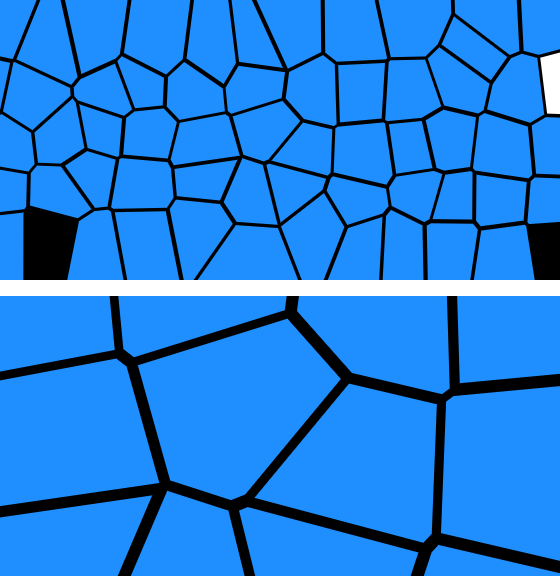
Top, the full canvas; bottom, a detail of the centre.
Give the GLSL for this pattern, as a Shadertoy shader.

```glsl
const vec3 BLUE  = vec3(0.12, 0.56, 1.0);
const vec3 BLACK = vec3(0.0);
const vec3 WHITE = vec3(1.0);

const vec2  GRID_ORIGIN = vec2(0.08, 0.05);   // in canvas heights
const vec2  GRID_STEP   = vec2(0.183, 0.18);
const float LAST_ROW    = 4.0;
const float LAST_COLUMN = 10.0;
const float JITTER      = 0.74;
const int   REACH       = 2;

vec2 hash22(vec2 p) {
    vec3 q = fract((p.xyx + 17.0) * vec3(0.1031, 0.1030, 0.0973));
    q += dot(q, q.yzx + 33.33);
    return fract((q.xx + q.yz) * q.zy);
}

bool isBlackCell(vec2 id) {
    return id.y == 0.0 && (id.x == 0.0 || id.x == LAST_COLUMN);
}

bool isWhiteCell(vec2 id) {
    return id.y == LAST_ROW - 1.0 && id.x == LAST_COLUMN;
}

bool insideBand(vec2 id) {
    return id.y >= 0.0 && id.y <= LAST_ROW;
}

// Jittered seed of a grid cell; accent cells stay close to their centre
vec2 seedPoint(vec2 id) {
    float amount = isBlackCell(id) || isWhiteCell(id) ? 0.2 : JITTER;
    vec2 offset = 0.5 + amount * (hash22(id) - 0.5);
    return GRID_ORIGIN + (id + offset) * GRID_STEP;
}

vec2 nearestCell(vec2 p) {
    vec2 base = floor((p - GRID_ORIGIN) / GRID_STEP);
    base.y = clamp(base.y, 0.0, LAST_ROW);
    vec2 best = base;
    float bestDistance = 1e3;
    for (int j = -REACH; j <= REACH; j++)
    for (int i = -REACH; i <= REACH; i++) {
        vec2 id = base + vec2(i, j);
        if (!insideBand(id)) continue;
        float d = distance(p, seedPoint(id));
        if (d < bestDistance) {
            bestDistance = d;
            best = id;
        }
    }
    return best;
}

// Signed distance to the border strokes, whose width varies per cell pair
float borderDistance(vec2 p, vec2 cell) {
    vec2 seed = seedPoint(cell);
    float nearest = 1e3;
    for (int j = -REACH; j <= REACH; j++)
    for (int i = -REACH; i <= REACH; i++) {
        vec2 id = cell + vec2(i, j);
        if (id == cell || !insideBand(id)) continue;
        vec2 other = seedPoint(id);
        float d = dot(0.5 * (seed + other) - p, normalize(other - seed));
        float halfWidth = mix(0.0050, 0.0078, hash22(cell + id).x);
        nearest = min(nearest, d - halfWidth);
    }
    return nearest;
}

vec3 cellColor(vec2 id) {
    if (isBlackCell(id)) return BLACK;
    return isWhiteCell(id) ? WHITE : BLUE;
}

void mainImage(out vec4 fragColor, in vec2 fragCoord) {
    float pixel = 1.0 / iResolution.y;
    vec2 p = fragCoord * pixel;

    vec2 cell = nearestCell(p);
    float fill = clamp(borderDistance(p, cell) / pixel + 0.5, 0.0, 1.0);

    fragColor = vec4(mix(BLACK, cellColor(cell), fill), 1.0);
}
```
